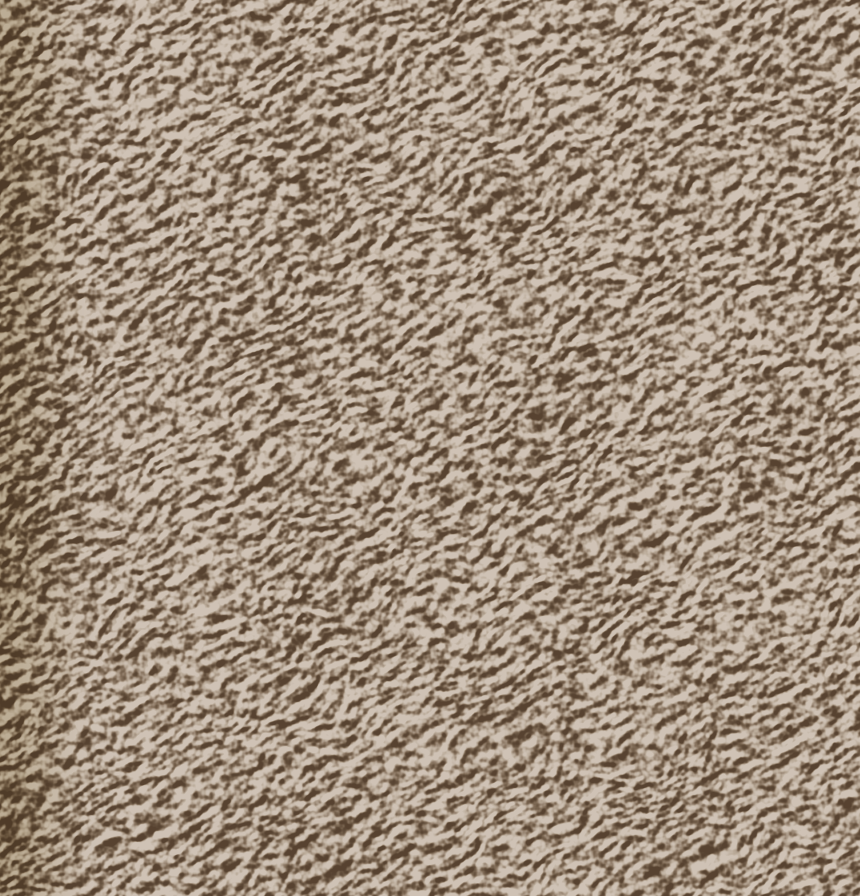
Reproduce this texture procedurally as a WebGL 1 fragment shader.

```glsl
precision highp float;
// Rough beige plaster: slanted crumbs and pits from stretched gradient noise,
// lit from the upper left by comparing the height with a shifted copy.
// The relief is equalized to 0..1 and coloured by a ramp of area shares.

uniform vec2 u_resolution;

// Sizes are in canvas heights, frequencies in cells per canvas height.
const float STREAK_ANGLE = 0.52;
const vec2 CRUMB_FREQ = vec2(50.0, 84.0);   // along and across the streaks
const vec2 PEBBLE_FREQ = vec2(102.0, 144.0);
const float GRAIN_FREQ = 225.0;
const float PEBBLE_AMOUNT = 0.7;
const float GRAIN_AMOUNT = 0.48;
const float LIGHT_SHIFT = 0.0042;
const float LIGHT_AMOUNT = 0.8;
const float WARP_FREQ = 13.0;
const float WARP_AMOUNT = 0.012;
const float PATCH_FREQ = 7.0;
const float PATCH_AMOUNT = 0.22;
const float CONTRAST = 4.4;                 // spreads the relief evenly over 0..1
const float EDGE_WIDTH = 0.11;
const float EDGE_DEPTH = 0.22;
const vec3 EDGE_TINT = vec3(0.91, 0.89, 0.82);

const vec3 PIT = vec3(0.34, 0.26, 0.19);
const vec3 SHADOW = vec3(0.45, 0.37, 0.29);
const vec3 UMBER = vec3(0.55, 0.47, 0.39);
const vec3 CLAY = vec3(0.64, 0.57, 0.50);
const vec3 SAND = vec3(0.73, 0.67, 0.60);
const vec3 CHALK = vec3(0.81, 0.76, 0.71);

// Random unit gradient of a lattice cell
vec2 gradient(vec2 cell) {
    vec3 h = fract(cell.xyx * vec3(0.1031, 0.1030, 0.0973));
    h += dot(h, h.yzx + 33.33);
    float angle = 6.2832 * fract((h.x + h.y) * h.z);
    return vec2(cos(angle), sin(angle));
}

float gradientNoise(vec2 p) {
    vec2 cell = floor(p);
    vec2 f = p - cell;
    vec2 fade = f * f * f * (f * (f * 6.0 - 15.0) + 10.0);
    vec2 e = vec2(1.0, 0.0);
    float bottom = mix(dot(gradient(cell), f),
                       dot(gradient(cell + e.xy), f - e.xy), fade.x);
    float top = mix(dot(gradient(cell + e.yx), f - e.yx),
                    dot(gradient(cell + e.xx), f - e.xx), fade.x);
    return mix(bottom, top, fade.y);
}

// Height of the surface, x running along the streaks
float relief(vec2 p) {
    return gradientNoise(p * CRUMB_FREQ)
         + PEBBLE_AMOUNT * gradientNoise(p * PEBBLE_FREQ + 37.4);
}

float ramp(float from, float to, float x) {
    return clamp((x - from) / (to - from), 0.0, 1.0);
}

// Stops sit at the middle of each colour's share
vec3 plasterColor(float level) {
    vec3 color = mix(PIT, SHADOW, ramp(0.03, 0.14, level));
    color = mix(color, UMBER, ramp(0.14, 0.285, level));
    color = mix(color, CLAY, ramp(0.285, 0.45, level));
    color = mix(color, SAND, ramp(0.45, 0.66, level));
    return mix(color, CHALK, ramp(0.66, 0.90, level));
}

void main() {
    vec2 uv = gl_FragCoord.xy / u_resolution.y;

    // Bend the streaks a little, then turn into their frame
    vec2 bend = vec2(gradientNoise(uv * WARP_FREQ),
                     gradientNoise(uv * WARP_FREQ + 51.7));
    vec2 p = uv + WARP_AMOUNT * bend;
    float c = cos(STREAK_ANGLE);
    float s = sin(STREAK_ANGLE);
    p = vec2(c * p.x + s * p.y, c * p.y - s * p.x) + 3.0;

    // Height, side light, fine grain and broad patches
    float height = relief(p);
    float light = height - relief(p + vec2(0.0, LIGHT_SHIFT));
    float tone = height + LIGHT_AMOUNT * light;
    tone += GRAIN_AMOUNT * gradientNoise(uv * GRAIN_FREQ + 11.3);
    tone += PATCH_AMOUNT * gradientNoise(uv * PATCH_FREQ + 83.1);

    // Darker, yellower strip at the left
    float edge = 1.0 - smoothstep(0.0, EDGE_WIDTH, uv.x);
    tone -= EDGE_DEPTH * edge;

    float level = 1.0 / (1.0 + exp(-CONTRAST * tone));
    vec3 color = plasterColor(level) * mix(vec3(1.0), EDGE_TINT, edge);
    gl_FragColor = vec4(color, 1.0);
}
```
